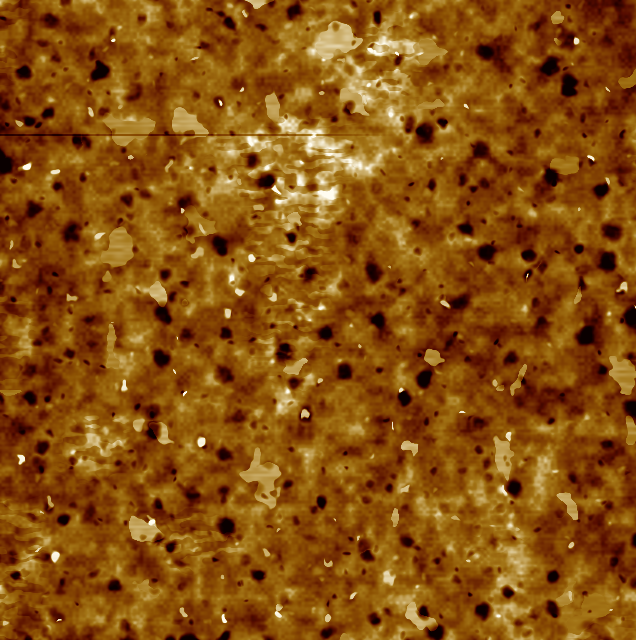
A Shadertoy shader for this texture:

```glsl
// Amber height map of a rough film: soft dark pits, flat pale islands and
// white specks over mottled grain. All layers add up to one height value,
// which a dark brown to white colour ramp turns into colour.

float hash(vec2 p) {
    vec3 q = fract(p.xyx * vec3(0.1031, 0.1030, 0.0973));
    q += dot(q, q.yzx + 33.33);
    return fract((q.x + q.y) * q.z);
}

float noise(vec2 p) {
    vec2 i = floor(p), f = fract(p);
    f = f * f * (3.0 - 2.0 * f);
    return mix(mix(hash(i), hash(i + vec2(1, 0)), f.x),
               mix(hash(i + vec2(0, 1)), hash(i + vec2(1, 1)), f.x), f.y);
}

vec2 noise2(vec2 p) {
    return vec2(noise(p), noise(p + 71.7)) - 0.5;
}

// Scattered spots on a jittered grid; radii are in canvas heights.
// x: coverage at p, y: random value of the covering spot.
vec2 spots(vec2 p, float cells, float share, vec2 radii, float core, float stretch, float seed) {
    vec2 home = floor(p * cells), best = vec2(0);
    for (int y = -1; y <= 1; y++)
    for (int x = -1; x <= 1; x++) {
        vec2 id = home + vec2(x, y), key = id + seed;
        if (hash(key) > share) continue;
        vec2 jitter = vec2(hash(key + 17.3), hash(key + 41.9));
        vec2 d = p - (id + jitter) / cells;
        float turn = 6.283 * hash(key + 63.1);
        d = mat2(cos(turn), -sin(turn), sin(turn), cos(turn)) * d;
        d.y *= 1.0 + stretch * hash(key + 5.7);
        float size = hash(key + 29.2);
        float radius = mix(radii.x, radii.y, size * size);
        float cover = 1.0 - smoothstep(core, 1.0, length(d) / radius);
        if (cover > best.x) best = vec2(cover, hash(key + 87.4));
    }
    return best;
}

// Height 0 to 1.4 mapped through evenly spaced colour stops
vec3 ramp(float h) {
    vec3 stops[8] = vec3[8](
        vec3(0.04, 0.00, 0.00), vec3(0.15, 0.00, 0.00),
        vec3(0.34, 0.05, 0.00), vec3(0.46, 0.19, 0.01),
        vec3(0.55, 0.32, 0.01), vec3(0.64, 0.46, 0.09),
        vec3(0.80, 0.69, 0.43), vec3(1.00, 0.99, 0.94));
    vec3 colour = stops[0];
    for (int i = 1; i < 8; i++)
        colour = mix(colour, stops[i], clamp(h * 5.0 - float(i - 1), 0.0, 1.0));
    return colour;
}

void mainImage(out vec4 fragColor, in vec2 fragCoord) {
    vec2 p = fragCoord / iResolution.y;
    vec2 fineWarp = noise2(p * 110.0), wideWarp = noise2(p * 38.0);
    vec2 rough = p + 0.007 * wideWarp + 0.005 * fineWarp;

    // Mottled ground, brighter towards the middle column
    float height = 0.84 - 0.6 * (p.x - 0.5) * (p.x - 0.5);
    height += 0.28 * (noise(p * 5.0 + 3.0) - 0.5);
    height += 0.45 * (noise(rough * 27.0 + 9.0) - 0.5);
    height += 0.48 * (noise(rough * 64.0 + 21.0) - 0.5);
    height += 0.18 * (noise(p * 190.0) - 0.5);

    // Ragged patches broken into short horizontal streaks
    float patches = smoothstep(0.60, 0.78, noise(p * 6.5 + 14.0));
    float streaks = smoothstep(0.40, 0.60, noise(rough * vec2(55, 150)));
    height += 0.20 * patches * streaks;

    // Small soft bumps
    vec2 bump = spots(rough, 32.0, 0.25, vec2(0.006, 0.013), 0.1, 0.5, 300.0);
    height += bump.x * mix(0.10, 0.38, bump.y);

    // Flat islands with crisp, ragged outlines
    vec2 shore = p + 0.040 * wideWarp + 0.010 * fineWarp + 0.03 * noise2(p * 18.0);
    vec2 island = spots(shore, 9.0, 0.46, vec2(0.014, 0.036), 0.90, 0.9, 500.0);
    float plateau = mix(0.98, 1.24, sqrt(island.y)) - 0.4 * (p.x - 0.5) * (p.x - 0.5);
    plateau += 0.10 * (noise(p * vec2(70, 210)) - 0.5);
    height = mix(height, plateau, island.x);

    // Shallow small pits, then deep round ones
    vec2 dent = spots(rough, 32.0, 0.45, vec2(0.006, 0.015), 0.15, 0.5, 700.0);
    height -= dent.x * mix(0.22, 0.58, dent.y);
    vec2 pit = spots(rough, 15.0, 0.50, vec2(0.013, 0.025), 0.25, 0.25, 900.0);
    height -= pit.x * mix(0.40, 0.95, pit.y);

    // Bright specks
    vec2 speck = spots(rough + 0.004 * fineWarp, 13.0, 0.40, vec2(0.005, 0.012), 0.55, 1.5, 1100.0);
    height = mix(height, mix(1.15, 1.45, speck.y), speck.x);

    // Faint scan rows and one dark dropped line
    height += 0.06 * (noise(vec2(p.x * 4.0, p.y * 260.0)) - 0.5);
    float line = 1.0 - smoothstep(0.0006, 0.0024, abs(p.y - 0.789));
    height -= 0.32 * line * (1.0 - smoothstep(0.45, 0.64, p.x));

    fragColor = vec4(ramp(height), 1.0);
}
```
